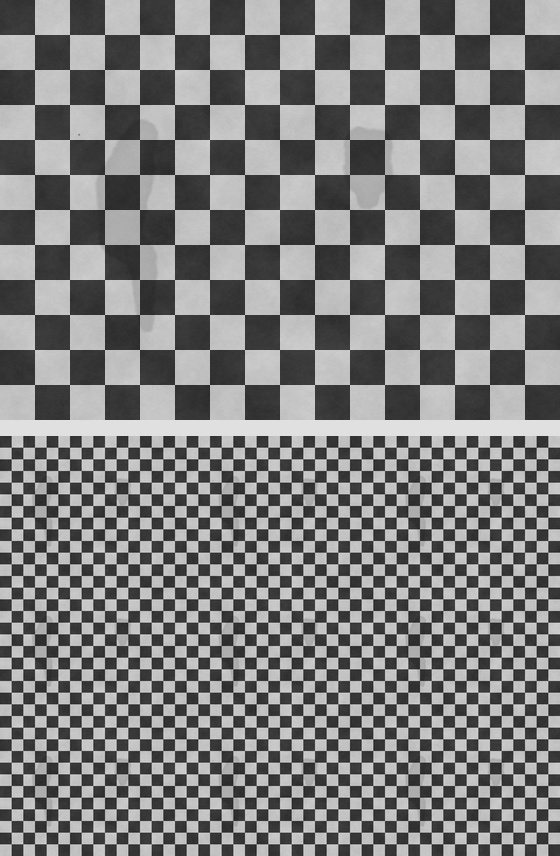
Top, the tile; bottom, the same tile 3 across and 3 down.
Reproduce this pattern procedurally as a WebGL 1 fragment shader.

```glsl
precision highp float;
// Draws a tileable grey checkerboard with mottled paper grain and two faint stains.

uniform vec2 u_resolution;

const float PI = 3.14159265;
const vec2 TILES = vec2(16.0, 12.0);
const vec3 LIGHT_TILE = vec3(0.765);
const vec3 DARK_TILE = vec3(0.213);

float hash(vec2 p) {
  vec3 q = fract(p.xyx * vec3(0.1031, 0.1030, 0.0973));
  q += dot(q, q.yzx + 33.33);
  return fract((q.x + q.y) * q.z);
}

// Value noise that wraps after a whole number of lattice cells
float wrapNoise(vec2 p, vec2 period, float seed) {
  vec2 cell = floor(p);
  vec2 f = fract(p);
  f = f * f * (3.0 - 2.0 * f);
  vec2 lo = mod(cell, period) + seed;
  vec2 hi = mod(cell + 1.0, period) + seed;
  float bottom = mix(hash(lo), hash(vec2(hi.x, lo.y)), f.x);
  float top = mix(hash(vec2(lo.x, hi.y)), hash(hi), f.x);
  return mix(bottom, top, f.y);
}

// Centred fractal noise, with p measured in tiles
float mottle(vec2 p, float seed) {
  float sum = 0.0;
  float weight = 0.5;
  float freq = 1.0;
  for (int i = 0; i < 5; i++) {
    sum += weight * (wrapNoise(p * freq, TILES * freq, seed) - 0.5);
    seed += 37.0;
    freq *= 2.0;
    weight *= 0.7;
  }
  return sum;
}

// +1 and -1 on alternating unit intervals, smoothed over one pixel
float squareWave(float t, float pixel) {
  return clamp(sin(PI * t) / (0.5 * PI * pixel), -1.0, 1.0);
}

// Distance to a tapered stroke; each end is (x, y, radius)
float taperedStroke(vec2 p, vec3 a, vec3 b) {
  vec2 axis = b.xy - a.xy;
  float h = clamp(dot(p - a.xy, axis) / dot(axis, axis), 0.0, 1.0);
  return length(p - a.xy - axis * h) - mix(a.z, b.z, h);
}

float longStain(vec2 p) {
  vec3 shoulder = vec3(3.54, 6.69, 0.77);
  vec3 waist = vec3(3.44, 5.23, 0.58);
  vec3 knee = vec3(4.04, 4.71, 0.46);
  float d = taperedStroke(p, vec3(4.06, 8.15, 0.45), shoulder);
  d = min(d, taperedStroke(p, shoulder, waist));
  d = min(d, taperedStroke(p, waist, knee));
  return min(d, taperedStroke(p, knee, vec3(4.19, 2.65, 0.18)));
}

float shortStain(vec2 p) {
  vec3 left = vec3(10.23, 7.87, 0.46);
  vec3 right = vec3(10.78, 7.85, 0.42);
  vec3 belly = vec3(10.52, 7.08, 0.74);
  float d = taperedStroke(p, left, right);
  d = min(d, taperedStroke(p, left, belly));
  d = min(d, taperedStroke(p, right, belly));
  return min(d, taperedStroke(p, belly, vec3(10.5, 6.35, 0.34)));
}

// Stain strength: soft rim, slightly uneven interior
float stainCover(float d, float unevenness) {
  float body = 1.0 - smoothstep(-0.06, 0.06, d);
  float rim = exp(-abs(d + 0.08) * 6.0);
  return body * (0.85 + 0.2 * rim + 0.5 * unevenness);
}

void main() {
  vec2 p = gl_FragCoord.xy / u_resolution * TILES;
  vec2 pixel = TILES / u_resolution;

  // Checkerboard
  float checker = squareWave(p.x, pixel.x) * squareWave(p.y, pixel.y);
  vec3 color = mix(DARK_TILE, LIGHT_TILE, 0.5 + 0.5 * checker);

  // Cloudy wear, fine grain and a small tone shift per tile
  float clouds = mottle(p, 3.0);
  float grain = wrapNoise(p * vec2(16.0, 24.0), TILES * vec2(16.0, 24.0), 11.0) - 0.5;
  float tileTone = hash(floor(p) + 71.0) - 0.5;
  color += 0.075 * clouds + 0.018 * grain + 0.008 * tileTone;

  // Stains with wobbling outlines
  vec2 wobble = 0.2 * vec2(mottle(p, 211.0), mottle(p, 419.0));
  float stain = stainCover(longStain(p + wobble), clouds)
              + stainCover(shortStain(p + wobble), clouds);
  color *= 1.0 - 0.12 * stain;

  // Tiny speck
  float speck = 1.0 - smoothstep(0.0, 0.05, length(p - vec2(2.26, 8.15)));
  color *= 1.0 - 0.4 * speck;

  gl_FragColor = vec4(color, 1.0);
}
```
